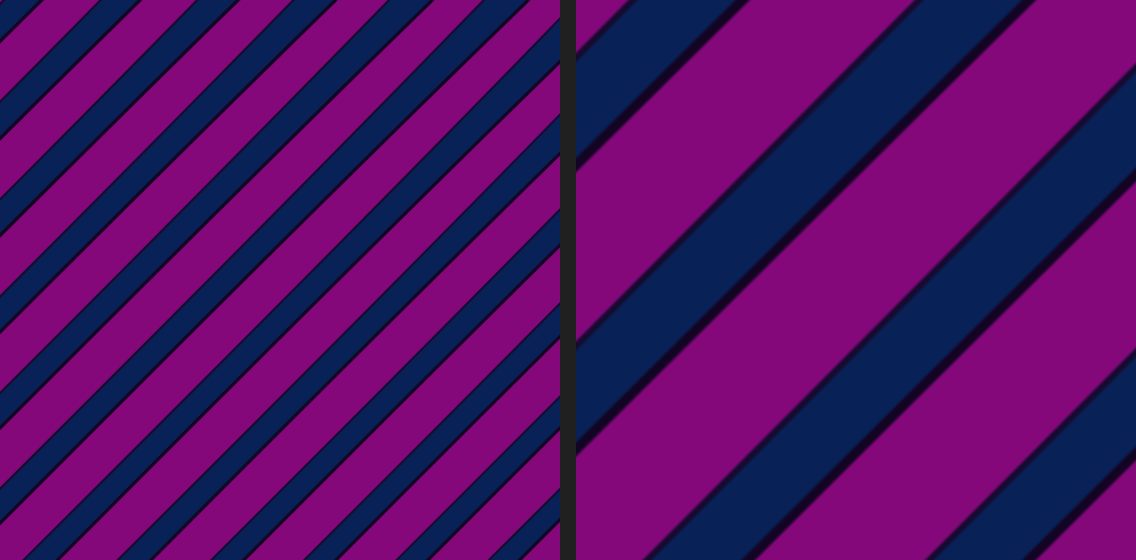
Left: the whole. Right: its middle third, enlarged.
A three.js fragment shader for this pattern:

```glsl
// Diagonal navy stripes with dark outlines on purple, rising to the right.
// A diagonal coordinate is repeated with fract; a gentle sine bends the
// spacing, and the stripe width swells smoothly toward the upper right.
varying vec2 vUv;

// Signed offset from the nearest stripe centre, positive to the lower right
float stripeOffset(vec2 p) {
  float along = p.x + 1.0 - p.y - 0.0405;
  float drift = 0.0177 * sin(3.14159 * along / 1.861);
  return (fract((along - drift) / 0.1691 + 0.5) - 0.5) * 0.1691;
}

// Half the stripe width, blended between the four corners
float stripeHalfWidth(vec2 p) {
  float bottom = mix(0.0306, 0.0280, p.x);
  float top = mix(0.0325, 0.0404, p.x);
  return mix(bottom, top, p.y * p.y);
}

void main() {
  const float SOFT = 0.002;
  float offset = stripeOffset(vUv);
  float edge = abs(offset) - stripeHalfWidth(vUv);

  // Stripe fill over the ground
  vec3 navy = vec3(0.03, 0.13, 0.34);
  vec3 purple = vec3(0.52, 0.03, 0.48);
  vec3 color = mix(navy, purple, smoothstep(-SOFT, SOFT, edge));

  // Outline: heavier and darker on the lower right side
  float lower = step(0.0, offset);
  float lineHalf = mix(0.0027, 0.0042, lower);
  vec3 lineColor = mix(vec3(0.085, 0.04, 0.19), vec3(0.075, 0.015, 0.14), lower);
  float line = 1.0 - smoothstep(lineHalf - SOFT, lineHalf + SOFT, abs(edge));
  color = mix(color, lineColor, line);

  gl_FragColor = vec4(color, 1.0);
}
```
